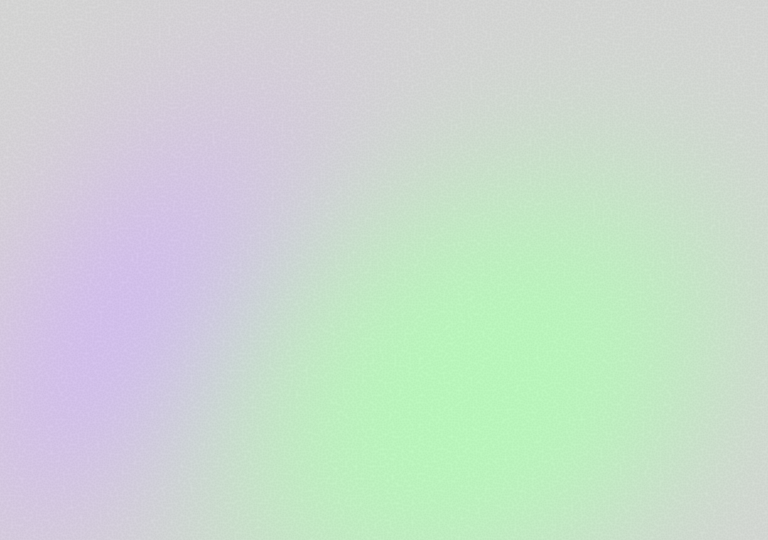
This background is drawn by a WebGL 1 fragment shader. Its source:

```glsl
precision highp float;

uniform vec2 u_resolution;

const vec3 PAPER = vec3(0.830, 0.833, 0.828);
const vec3 PINK = vec3(0.850, 0.765, 0.885);
const vec3 VIOLET = vec3(0.825, 0.745, 0.925);
const vec3 MINT = vec3(0.725, 0.963, 0.735);

vec2 hash2(vec2 cell) {
  vec2 q = vec2(dot(cell, vec2(127.1, 311.7)), dot(cell, vec2(269.5, 183.3)));
  return fract(sin(q) * 43758.55);
}

// Distance to the nearest jittered cell point
float cellular(vec2 p) {
  vec2 cell = floor(p);
  vec2 local = fract(p);
  float nearest = 2.0;
  for (int y = -1; y <= 1; y++) {
    for (int x = -1; x <= 1; x++) {
      vec2 offset = vec2(float(x), float(y));
      vec2 delta = offset + hash2(cell + offset) - local;
      nearest = min(nearest, dot(delta, delta));
    }
  }
  return sqrt(nearest);
}

// Tilted soft ellipse: 1 at its centre, 0.5 on its radii
float glow(vec2 p, vec2 center, vec2 radii, float angle, float flatness) {
  float c = cos(angle);
  float s = sin(angle);
  vec2 d = p - center;
  vec2 q = vec2(c * d.x + s * d.y, c * d.y - s * d.x) / radii;
  return exp2(-pow(dot(q, q), flatness));
}

void main() {
  // Canvas height is one unit
  vec2 p = gl_FragCoord.xy / u_resolution.y;
  p.x *= 1.4222 * u_resolution.y / u_resolution.x;

  // Lavender haze, pink toward its rim
  float haze = glow(p, vec2(0.23, 0.39), vec2(0.45, 0.25), 0.96, 1.1);
  vec3 color = mix(PAPER, mix(PINK, VIOLET, haze), haze);

  // Mint pool over the haze
  float pool = glow(p, vec2(0.885, 0.275), vec2(0.45, 0.33), 0.61, 1.4);
  color = mix(color, MINT, pool);

  // Fine paper grain
  float grain = cellular(p * 220.0) - 0.47;
  color += 0.035 * grain;

  gl_FragColor = vec4(color, 1.0);
}
```
